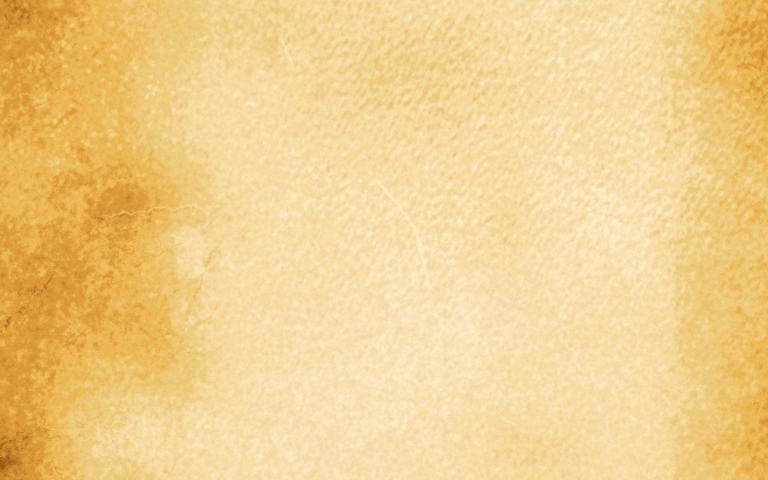
Write a WebGL 2 fragment shader that draws this texture.

```glsl
#version 300 es
precision highp float;

#define BASE_AGE 0.16
#define LEFT_STAIN 0.52
#define RIGHT_STAIN 0.42
#define MOTTLE 0.34
#define GRAIN 0.21
#define EMBOSS 0.19
#define CRACK_DEPTH 0.15
#define FLAKE_SCALE 13.0
#define SPECK_SCALE 58.0
#define FIBER_LIGHT 0.065

uniform vec2 u_resolution;
out vec4 fragColor;

vec2 hash2(vec2 p) {
    vec3 q = fract(p.xyx * vec3(0.1031, 0.1030, 0.0973));
    q += dot(q, q.yzx + 33.33);
    return fract((q.xx + q.yz) * q.zy);
}

float corner(vec2 cell, vec2 f, vec2 o) {
    return dot(hash2(cell + o) * 2.0 - 1.0, f - o);
}

float gradientNoise(vec2 p) {
    vec2 i = floor(p), f = fract(p);
    vec2 u = f * f * f * (f * (f * 6.0 - 15.0) + 10.0);
    return mix(mix(corner(i, f, vec2(0, 0)), corner(i, f, vec2(1, 0)), u.x),
               mix(corner(i, f, vec2(0, 1)), corner(i, f, vec2(1, 1)), u.x), u.y);
}

float fbm(vec2 p) {
    float sum = 0.0, amp = 0.6;
    for (int i = 0; i < 5; i++) {
        sum += amp * gradientNoise(p);
        p = mat2(1.6, 1.2, -1.2, 1.6) * p + 7.3;
        amp *= 0.58;
    }
    return sum;
}

// Nearest and second nearest cell distance, plus a cell random value
vec3 cells(vec2 p) {
    vec3 r = vec3(8.0, 8.0, 0.0);
    vec2 base = floor(p);
    for (int y = -1; y <= 1; y++)
    for (int x = -1; x <= 1; x++) {
        vec2 id = base + vec2(x, y), h = hash2(id + 50.0);
        float d = length(id + h - p);
        if (d < r.x) r = vec3(d, r.x, fract(h.x * 17.0 + h.y * 31.0));
        else r.y = min(r.y, d);
    }
    return r;
}

float blob(vec2 p, vec2 center, vec2 radius) {
    vec2 d = (p - center) / radius;
    return exp(-dot(d, d));
}

float crease(vec2 p, vec2 a, vec2 b, float width) {
    vec2 ab = b - a;
    float d = length(p - a - ab * clamp(dot(p - a, ab) / dot(ab, ab), 0.0, 1.0));
    return 1.0 - smoothstep(0.0, width, d);
}

vec3 parchment(float age) {
    vec3 c = mix(vec3(0.99, 0.92, 0.78), vec3(0.96, 0.85, 0.62), smoothstep(-0.05, 0.22, age));
    c = mix(c, vec3(0.93, 0.79, 0.48), smoothstep(0.20, 0.38, age));
    c = mix(c, vec3(0.92, 0.72, 0.33), smoothstep(0.40, 0.62, age));
    c = mix(c, vec3(0.86, 0.60, 0.22), smoothstep(0.62, 0.84, age));
    return mix(c, vec3(0.62, 0.34, 0.06), smoothstep(0.84, 1.25, age));
}

void main() {
    vec2 p = gl_FragCoord.xy / u_resolution.y;
    p.x *= 1.6 * u_resolution.y / u_resolution.x;
    float broad = fbm(p * 4.0 + 3.0), fine = fbm(p * 22.0);
    vec2 w = p + 0.026 * vec2(fine, fbm(p * 20.0 + 40.0));

    // Side stains
    float edge = 0.29 + 0.09 * blob(p, vec2(0.0, 0.42), vec2(9.0, 0.3));
    float left = 1.0 - smoothstep(edge - 0.22, edge + 0.20, p.x + 0.16 * broad + 0.07 * fine);
    float right = smoothstep(1.32, 1.65, p.x + 0.09 * broad + 0.04 * fine);
    float age = BASE_AGE + LEFT_STAIN * left + RIGHT_STAIN * right;

    // Dark patches
    age += 0.22 * blob(w, vec2(0.29, 0.59), vec2(0.11, 0.07));
    age += 0.18 * blob(w, vec2(0.06, 0.40), vec2(0.15, 0.13));
    age += 0.16 * blob(w, vec2(0.33, 0.27), vec2(0.07, 0.09));
    age += 0.25 * blob(w, vec2(0.0, 1.0), vec2(0.13, 0.14));
    age += 0.38 * blob(w, vec2(0.0, 0.02), vec2(0.10, 0.16));
    age += 0.20 * blob(w, vec2(1.6, 0.93), vec2(0.12, 0.20));
    age += 0.18 * blob(w, vec2(1.6, 0.10), vec2(0.10, 0.16));
    age += 0.11 * blob(w, vec2(0.84, 0.83), vec2(0.22, 0.14));
    age += 0.10 * blob(w, vec2(1.06, 0.53), vec2(0.05, 0.16));
    age += 0.13 * blob(w, vec2(1.13, 0.05), vec2(0.13, 0.08));
    age += 0.13 * blob(w, vec2(0.48, 0.96), vec2(0.30, 0.12));

    // Worn pale patches
    age -= 0.30 * blob(w, vec2(0.23, 0.09), vec2(0.15, 0.12));
    age -= 0.10 * blob(w, vec2(1.25, 0.56), vec2(0.13, 0.12));
    age -= 0.07 * blob(w, vec2(0.85, 0.28), vec2(0.35, 0.26));
    age -= 0.14 * smoothstep(0.30, 0.42, blob(w, vec2(0.395, 0.475), vec2(0.034, 0.057)));
    age -= 0.10 * smoothstep(0.30, 0.45, blob(w, vec2(0.38, 0.335), vec2(0.022, 0.035)));

    // Mottling, grain and thin broken veins
    float wear = 0.5 + 0.7 * max(left, right);
    float grit = fbm(p * 62.0 + 9.0);
    age += MOTTLE * wear * (0.5 * broad + 0.5 * fbm(p * 10.0 + 12.0));
    age += GRAIN * wear * (fine + 1.3 * grit);
    float vein = 1.0 - smoothstep(0.0, 0.022, abs(fbm(p * 8.0 + 31.0)));
    age += 0.13 * (wear - 0.35) * vein * smoothstep(0.0, 0.15, fbm(p * 6.0 + 60.0));

    // Flaking cracks at lower left
    vec3 flake = cells(w * FLAKE_SCALE + 0.8 * fine);
    float flaky = (1.0 - smoothstep(0.38, 0.65, p.x)) * (1.0 - smoothstep(0.45, 0.65, p.y));
    float broken = smoothstep(-0.1, 0.2, fbm(p * 7.0 + 20.0));
    age += CRACK_DEPTH * flaky * broken * (1.0 - smoothstep(0.0, 0.07, flake.y - flake.x));
    age += 0.09 * flaky * (flake.z - 0.5);
    float chipped = smoothstep(-0.25, 0.1, grit);
    age += 0.20 * chipped * crease(w, vec2(0.0, 0.31), vec2(0.13, 0.44), 0.006);
    age += 0.20 * chipped * crease(w, vec2(0.45, 0.49), vec2(0.385, 0.33), 0.005);
    age += 0.12 * chipped * crease(w, vec2(0.19, 0.545), vec2(0.40, 0.562), 0.006);

    // Dimpled relief, strongest at upper right
    vec2 q = mat2(0.87, 0.5, -0.5, 0.87) * (p + 0.006 * fine) * vec2(84.0, 50.0);
    float relief = gradientNoise(q) - gradientNoise(q + vec2(0.5, -0.3));
    relief += 0.6 * gradientNoise(q * 1.9 + 5.0);
    float dimpled = smoothstep(0.4, 0.85, p.x) * smoothstep(0.2, 0.62, p.y);
    age += EMBOSS * (0.25 + 0.75 * dimpled) * relief;

    // Scattered pale specks
    vec3 speck = cells(w * SPECK_SCALE);
    float spot = (1.0 - smoothstep(0.1, 0.5, speck.x)) * step(0.76, speck.z);
    float spotted = blob(p, vec2(0.17, 0.80), vec2(0.20, 0.19));
    age -= spot * (0.07 + 0.17 * spotted);

    vec3 color = parchment(age);
    float pink = blob(w, vec2(0.98, 0.35), vec2(0.20, 0.10)) + blob(w, vec2(0.72, 0.10), vec2(0.18, 0.12));
    color = mix(color, vec3(0.98, 0.89, 0.77), 0.3 * min(pink, 1.0));
    color += FIBER_LIGHT * vec3(0.7, 0.9, 1.1) * (fbm(p * 105.0) - 0.4 * grit);

    // Bright creases
    vec2 c = p + 0.016 * vec2(fine, broad);
    float fold = max(crease(c, vec2(0.787, 0.621), vec2(0.865, 0.525), 0.005),
                     0.85 * crease(c, vec2(0.865, 0.525), vec2(0.896, 0.400), 0.006));
    fold = max(fold, 0.7 * crease(c, vec2(0.585, 0.925), vec2(0.607, 0.865), 0.005));
    fold = max(fold, 0.12 * crease(c, vec2(0.607, 0.865), vec2(0.787, 0.621), 0.005));
    fold = max(fold, 0.35 * crease(w, vec2(0.22, 0.555), vec2(0.46, 0.574), 0.005));
    color = mix(color, vec3(1.0, 0.96, 0.83), 0.8 * fold * (0.55 + 0.45 * chipped));
    fragColor = vec4(clamp(color, 0.0, 1.0), 1.0);
}
```
